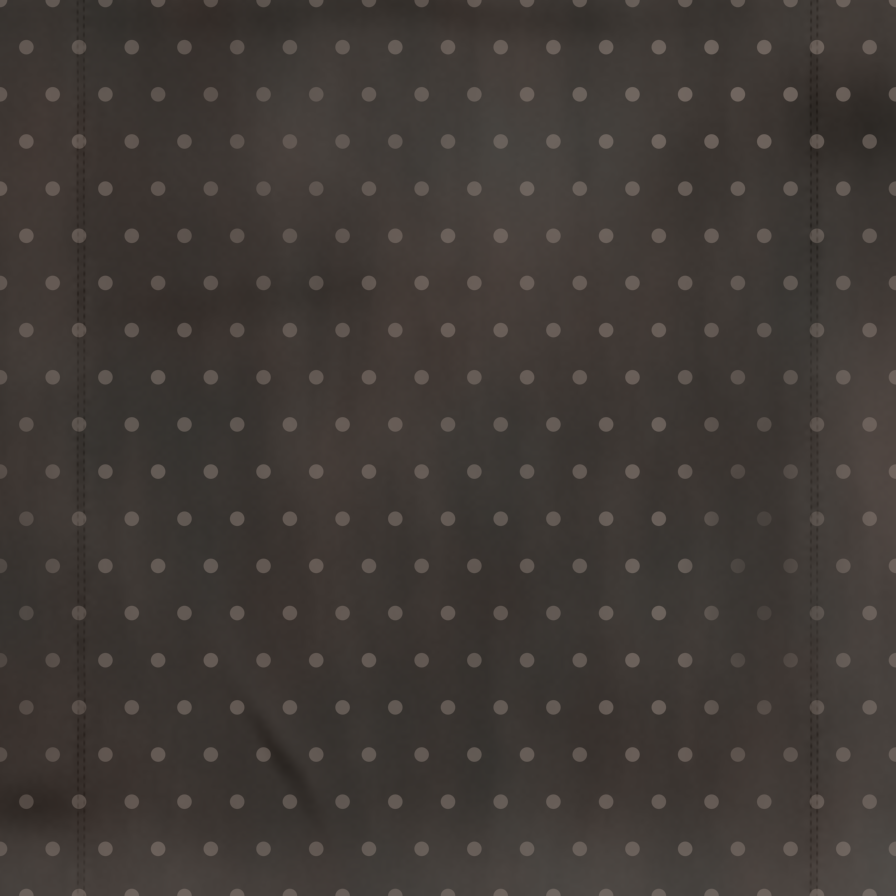
Reproduce this pattern procedurally as a WebGL 2 fragment shader.

```glsl
#version 300 es
precision highp float;
// Staggered polka dots printed on dark, worn cloth with two stitched seams.
// Layered value noise makes the stains, soft ellipses make folds and fading,
// and a half-shifted grid places the dots.

uniform vec2 u_resolution;
out vec4 outColor;

const vec2 DOT_GRID = vec2(17.0, 19.0);    // repeats across, rows down
const float DOT_RADIUS = 0.0081;
const vec3 DOT_COLOR = vec3(0.405, 0.368, 0.345);
const float DOT_WEAR = 0.25;
const vec3 CLOTH_DARK = vec3(0.212, 0.192, 0.178);
const vec3 CLOTH_LIGHT = vec3(0.272, 0.245, 0.228);
const vec3 WARM_TINT = vec3(0.012, -0.004, -0.006);
const float LEFT_SEAM = 0.0905;
const float RIGHT_SEAM = 0.9085;
const float SEAM_GAP = 0.0035;             // half distance between threads
const float THREAD_WIDTH = 0.0011;
const float STITCHES = 105.0;

float hash(vec2 p) {
    return fract(sin(dot(p, vec2(127.1, 311.7))) * 43758.5453);
}

float noise(vec2 p) {
    vec2 i = floor(p), f = fract(p);
    f = f * f * (3.0 - 2.0 * f);
    return mix(mix(hash(i), hash(i + vec2(1, 0)), f.x),
               mix(hash(i + vec2(0, 1)), hash(i + vec2(1, 1)), f.x), f.y);
}

float fbm(vec2 p) {
    float sum = 0.0, amplitude = 0.5;
    for (int i = 0; i < 5; i++) {
        sum += amplitude * noise(p);
        p = mat2(1.6, 1.2, -1.2, 1.6) * p + 7.3;
        amplitude *= 0.5;
    }
    return sum / 0.97;
}

// Soft rotated ellipse, 1 at its center
float blob(vec2 p, vec2 center, vec2 size, float angle) {
    float c = cos(angle), s = sin(angle);
    vec2 q = mat2(c, -s, s, c) * (p - center) / size;
    return exp(-dot(q, q));
}

// Broad light and shade of the folded cloth
float foldShade(vec2 p) {
    p += 0.035 * (vec2(fbm(p * 7.0), fbm(p * 7.0 + 31.0)) - 0.5);
    float shade = 0.030 * blob(p, vec2(0.36, 0.83), vec2(0.16, 0.10), 0.1);
    shade += 0.020 * blob(p, vec2(0.60, 0.77), vec2(0.10, 0.13), 0.0);
    shade += 0.045 * blob(p, vec2(0.98, 0.32), vec2(0.07, 0.35), 0.0);
    shade += 0.022 * blob(p, vec2(0.30, 0.22), vec2(0.025, 0.15), 0.45);
    shade += 0.045 * (1.0 - smoothstep(0.0, 0.11, p.y));
    shade -= 0.035 * blob(p, vec2(0.45, 0.985), vec2(0.35, 0.025), 0.0);
    shade -= 0.022 * blob(p, vec2(0.32, 0.67), vec2(0.20, 0.025), 0.08);
    shade -= 0.065 * blob(p, vec2(0.96, 0.86), vec2(0.075, 0.06), -0.2);
    shade -= 0.025 * blob(p, vec2(0.77, 0.81), vec2(0.05, 0.10), -0.5);
    shade -= 0.055 * blob(p, vec2(0.03, 0.10), vec2(0.07, 0.032), 0.0);
    shade -= 0.060 * blob(p, vec2(0.315, 0.15), vec2(0.010, 0.065), 0.5);
    return shade;
}

vec3 clothColor(vec2 p) {
    float stains = fbm(p * vec2(5.0, 4.0) + 3.0);
    float streaks = fbm(p * vec2(24.0, 4.0) + 0.8 * stains);
    float tone = smoothstep(0.22, 0.80, mix(stains, streaks, 0.3));
    vec3 color = mix(CLOTH_DARK, CLOTH_LIGHT, tone);
    color += WARM_TINT * (2.0 * fbm(p * vec2(9.0, 6.0) + 17.0) - 1.0);
    return color + foldShade(p) + 0.008 * (noise(p * 180.0) - 0.5);
}

// Coverage of the half-shifted dots; cell receives the index of the nearest one
float dotMask(vec2 p, float edge, out vec2 cell) {
    float row = floor(p.y * DOT_GRID.y + 0.5);
    float shift = 0.5 * (1.0 - mod(row, 2.0));
    cell = vec2(floor(p.x * DOT_GRID.x - shift + 0.5), row);
    vec2 center = (cell + vec2(shift, 0.0)) / DOT_GRID;
    return 1.0 - smoothstep(-edge, edge, length(p - center) - DOT_RADIUS);
}

// Print strength: fades at the sides, stays fresh in the middle and top right
float dotStrength(vec2 p, vec2 cell) {
    float fade = 0.65 * blob(p, vec2(0.85, 0.36), vec2(0.075, 0.20), 0.0);
    fade += 0.45 * blob(p, vec2(0.0, 0.32), vec2(0.09, 0.22), 0.0);
    fade += 0.25 * blob(p, vec2(0.30, 0.82), vec2(0.12, 0.15), 0.0);
    float fresh = 0.25 * blob(p, vec2(0.74, 0.36), vec2(0.05, 0.22), 0.0);
    fresh += 0.30 * blob(p, vec2(0.84, 0.90), vec2(0.20, 0.08), 0.0);
    float wear = DOT_WEAR * (0.6 * fbm(p * 6.0 + 41.0) + 0.3 * hash(cell));
    return clamp(1.05 - fade + fresh - wear, 0.15, 1.2);
}

// Darkening of one seam: two dashed threads, a soft trough and pale puckers
float seamShade(vec2 p, float x, float edge) {
    float d = p.x - x + 0.0012 * (noise(vec2(p.y * 18.0, x * 50.0)) - 0.5);
    float thread = 1.0 - smoothstep(-edge, edge, abs(abs(d) - SEAM_GAP) - THREAD_WIDTH);
    float dash = 0.55 + 0.45 * sin(6.2832 * STITCHES * p.y + 2.0 * sign(d));
    float pucker = noise(vec2(d * 130.0, p.y * STITCHES * 1.4)) - 0.35;
    float wear = 0.5 + 0.7 * noise(vec2(x * 30.0, p.y * 12.0));
    return wear * (0.055 * thread * dash + 0.018 * exp(-d * d / 0.00003)
                   - 0.028 * pucker * exp(-d * d / 0.00016));
}

void main() {
    vec2 p = gl_FragCoord.xy / u_resolution;
    float edge = 0.8 / min(u_resolution.x, u_resolution.y);
    vec2 cell;
    float mask = dotMask(p, edge, cell);
    vec3 cloth = clothColor(p);
    vec3 ink = DOT_COLOR + 0.6 * (cloth - CLOTH_DARK - 0.03);
    vec3 color = mix(cloth, ink, mask * dotStrength(p, cell));
    color -= seamShade(p, LEFT_SEAM, edge) + seamShade(p, RIGHT_SEAM, edge);
    outColor = vec4(clamp(color, 0.0, 1.0), 1.0);
}
```
